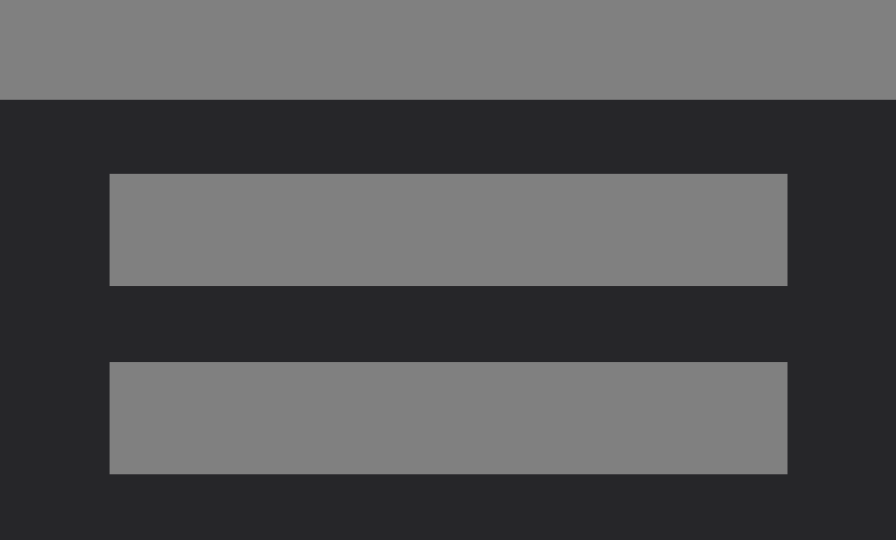
A WebGL 1 fragment shader for this background:

```glsl
precision highp float;

uniform vec2 u_resolution;

const vec3 CHARCOAL = vec3(0.150, 0.148, 0.161);
const vec3 GRAY = vec3(0.502);
const float HEADER_BOTTOM = 0.8152;
const vec2 BAR_HALF_SIZE = vec2(0.3783, 0.1039);
const vec2 LOWER_BAR_CENTER = vec2(0.5006, 0.2256);
const float BAR_SPACING = 0.3486;

// Linear coverage over one pixel; positive distance lies inside
float coverage(float insideDistance, float pixelSize) {
  return clamp(insideDistance / pixelSize + 0.5, 0.0, 1.0);
}

float boxMask(vec2 point, vec2 center, vec2 halfSize, vec2 pixelSize) {
  vec2 inside = halfSize - abs(point - center);
  return coverage(inside.x, pixelSize.x) * coverage(inside.y, pixelSize.y);
}

void main() {
  vec2 pixelSize = 1.0 / u_resolution;
  vec2 uv = gl_FragCoord.xy * pixelSize;

  // Full-width header band
  float mask = coverage(uv.y - HEADER_BOTTOM, pixelSize.y);

  // Stacked bars
  for (int i = 0; i < 2; i++) {
    vec2 center = LOWER_BAR_CENTER + vec2(0.0, float(i) * BAR_SPACING);
    mask = max(mask, boxMask(uv, center, BAR_HALF_SIZE, pixelSize));
  }

  gl_FragColor = vec4(mix(CHARCOAL, GRAY, mask), 1.0);
}
```
